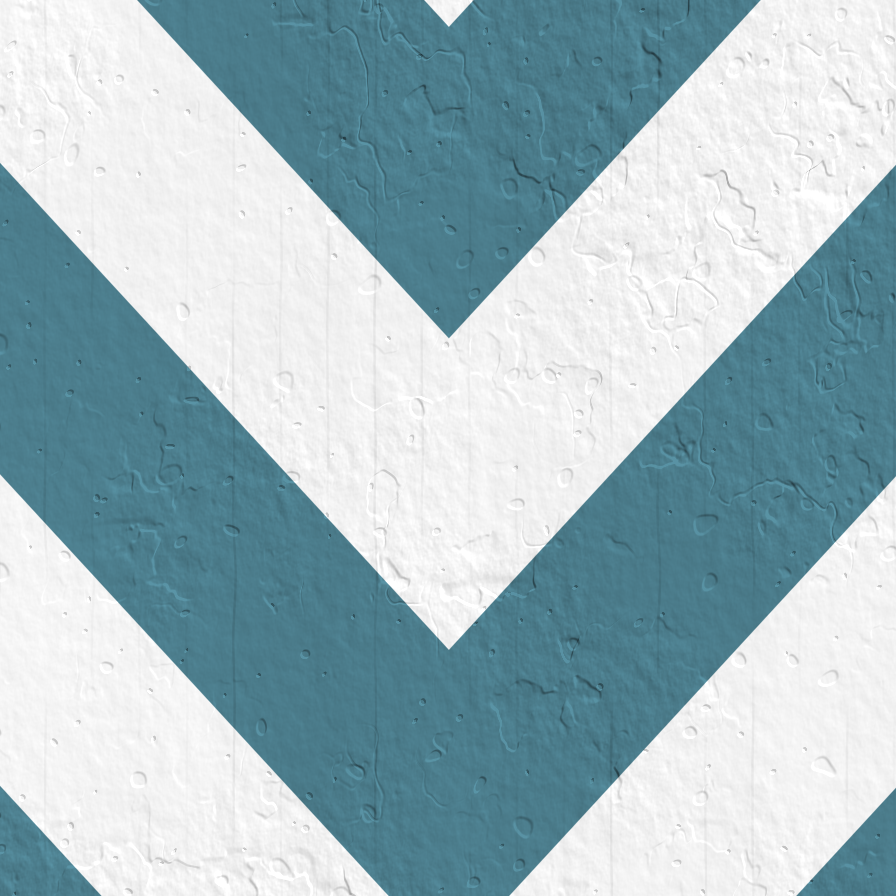
Give the GLSL for this pattern, as a Shadertoy shader.

```glsl
// Wide teal and white chevrons painted on weathered, board-marked plaster.

float hash(vec2 p) {
    vec3 q = fract(vec3(p.xyx) * 0.1031);
    q += dot(q, q.yzx + 33.33);
    return fract((q.x + q.y) * q.z);
}

float noise(vec2 p) {
    vec2 i = floor(p), f = fract(p);
    f = f * f * (3.0 - 2.0 * f);
    return mix(mix(hash(i), hash(i + vec2(1, 0)), f.x),
               mix(hash(i + vec2(0, 1)), hash(i + vec2(1, 1)), f.x), f.y);
}

float fbm(vec2 p) {
    float sum = 0.0, amp = 0.5;
    for (int i = 0; i < 4; i++) {
        sum += amp * noise(p);
        p = mat2(1.6, 1.2, -1.2, 1.6) * p + 17.3;
        amp *= 0.5;
    }
    return sum / 0.9375;
}

// Scattered round pits, one candidate per cell
float pits(vec2 p) {
    vec2 cell = floor(p);
    float depth = 0.0;
    for (int y = -1; y <= 1; y++)
    for (int x = -1; x <= 1; x++) {
        vec2 id = cell + vec2(x, y);
        vec2 centre = id + vec2(hash(id + 3.1), hash(id + 7.7));
        float radius = mix(0.06, 0.34, pow(hash(id + 19.0), 3.0));
        float bowl = 1.0 - smoothstep(radius * 0.65, radius, length(p - centre));
        depth = max(depth, bowl * step(0.66, hash(id + 41.0)));
    }
    return depth;
}

// Surface height: grain, flaked patches, pits and cracks
float plasterHeight(vec2 p) {
    vec2 warped = p + 0.012 * (vec2(noise(p * 45.0), noise(p * 45.0 + 60.0)) - 0.5);
    float wear = smoothstep(0.38, 0.68, fbm(p * 4.5 + 8.0));
    float grain = fbm(p * vec2(75, 55)) * mix(0.35, 0.75, wear);
    float broken = smoothstep(0.35, 0.65, noise(p * 30.0 + 5.0));
    float flake = smoothstep(0.57, 0.61, fbm(warped * vec2(19, 14) + 31.0));
    float crack = 1.0 - smoothstep(0.0, 0.016, abs(fbm(warped * vec2(13, 8) + 70.0) - 0.5));
    return grain - flake * broken * mix(0.1, 0.55, wear)
         - 0.38 * pits(warped * 26.0)
         - 0.3 * crack * wear * smoothstep(0.4, 0.7, noise(p * 12.0 + 90.0));
}

// Thin vertical joints left by the formwork boards
float boardSeam(vec2 p) {
    float x = p.x * 19.0 + 0.06 * noise(vec2(3.0, p.y * 14.0));
    float id = floor(x + 0.5);
    float line = 1.0 - smoothstep(0.01, 0.04, abs(x - id));
    return line * smoothstep(0.25, 0.8, noise(vec2(id * 7.0, p.y * 7.0)))
                * mix(0.3, 1.0, hash(vec2(id, 5.0)));
}

void mainImage(out vec4 fragColor, in vec2 fragCoord) {
    vec2 p = fragCoord / iResolution.y;
    float pixel = 1.0 / iResolution.y;

    // Chevrons: equal bands measured along the vertical
    float along = 1.0 - p.y + 1.085 * abs(p.x - 0.501);
    float phase = mod(along - 0.030, 0.6953);
    float edge = 0.1738 - abs(phase - 0.1738);
    edge = max(edge, -(0.6953 - phase));
    float teal = smoothstep(-0.75 * pixel, 0.75 * pixel, edge / 1.475);

    // Side light picks out the relief; hollows keep deeper shadows
    vec2 lightStep = vec2(0.0008, 0.0010);
    float relief = plasterHeight(p - lightStep) - plasterHeight(p + lightStep);
    float shade = clamp(relief * 0.75, -0.5, 0.16);
    shade -= 0.10 * boardSeam(p);
    shade += 0.05 * (fbm(p * 5.0 + 50.0) - 0.5);
    shade += 0.02 * (hash(vec2(floor(p.x * 19.0 + 0.5), 2.0)) - 0.5);

    vec3 whitePaint = vec3(0.95) * (1.0 + 0.65 * shade);
    vec3 tealPaint = vec3(0.295, 0.487, 0.546) * (1.0 + 1.1 * shade);
    fragColor = vec4(clamp(mix(whitePaint, tealPaint, teal), 0.0, 1.0), 1.0);
}
```
